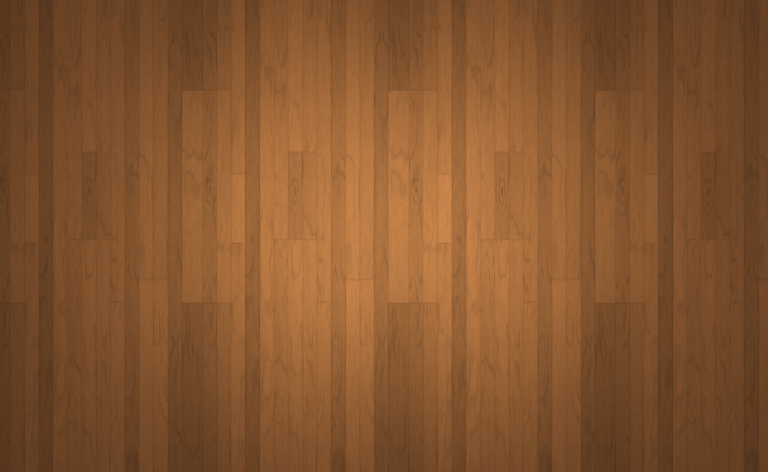
A WebGL 1 fragment shader for this texture:

```glsl
precision highp float;
// Warm wooden planks under a soft central light: a repeating run of narrow
// vertical strips, cut by staggered joints, with contour grain and oval knots.
// Lengths are in canvas heights; x is measured from the canvas centre.
uniform vec2 u_resolution;

const float STRIP_WIDTH = 0.0303;
const float RUN_WIDTH = 0.4375;
const float RUN_START = 0.053;
const float LAST_STRIP = 13.0;
const float SEAM_WIDTH = 0.0008;
const float SEAM_DEPTH = 0.09;
const float JOINT_DEPTH = 0.07;
const float TONE_CONTRAST = 0.78;
const float KNOT_Y = 0.597;
const float KNOT_SQUASH = 0.24;
const float KNOT_DEPTH = 0.11;
const float VEIN_DEPTH = 0.085;
const float STREAK_DEPTH = 0.075;
const vec2 LIGHT_CENTRE = vec2(0.0, 0.52);
const vec2 LIGHT_FALLOFF = vec2(2.75, 4.6);
const float AMBIENT = 0.36;
const float GLOW = 0.395;
const vec3 WOOD = vec3(1.0, 0.625, 0.340);
const vec3 WOOD_LIT = vec3(1.0, 0.660, 0.370);

// One entry per strip; the last two entries are unused.
const mat4 OUTER_TONE = mat4(
  0.86, 0.93, 1.02, 0.86,  1.05, 1.00, 1.06, 1.02,
  1.04, 0.92, 1.06, 1.03,  0.86, 0.82, 1.00, 1.00);
const mat4 MIDDLE_TONE = mat4(
  0.90, 1.01, 1.08, 0.86,  1.05, 1.03, 0.93, 0.97,
  1.02, 0.92, 1.02, 0.99,  0.86, 0.99, 1.00, 1.00);
const mat4 UPPER_JOINT = mat4(
  0.809, 0.809, 0.631, 2.0,  2.0, 2.0, 0.678, 0.678,
  2.0, 2.0, 2.0, 2.0,  2.0, 0.809, 2.0, 2.0);
const mat4 LOWER_JOINT = mat4(
  0.358, 0.358, 0.485, -1.0,  -1.0, 0.492, 0.492, 0.492,
  0.360, -1.0, 0.407, 0.407,  -1.0, 0.358, -1.0, -1.0);

float hash(vec2 p) {
  return fract(sin(dot(p, vec2(127.1, 311.7))) * 43758.5453);
}

float noise(vec2 p) {
  vec2 i = floor(p), f = fract(p);
  f = f * f * (3.0 - 2.0 * f);
  return mix(mix(hash(i), hash(i + vec2(1.0, 0.0)), f.x),
             mix(hash(i + vec2(0.0, 1.0)), hash(i + 1.0), f.x), f.y);
}

// Entry of a strip table, read column by column.
float pick(mat4 table, float strip) {
  float value = 0.0;
  for (int c = 0; c < 4; c++) {
    vec4 id = float(c) * 4.0 + vec4(0.0, 1.0, 2.0, 3.0);
    value += dot(table[c], 1.0 - step(0.5, abs(id - strip)));
  }
  return value;
}

float lineMask(float dist, float px) {
  return 1.0 - smoothstep(0.0, SEAM_WIDTH + px, abs(dist));
}

// Brightness offset from short streaks and thin, broken growth veins.
float grain(vec2 p, float seed) {
  float foldedY = abs(p.y - KNOT_Y);
  vec2 shift = vec2(seed * 17.3, seed * 5.7);
  float field = noise(vec2(p.x * 52.0, foldedY * 8.0) + shift)
              + 0.2 * noise(vec2(p.x * 120.0, foldedY * 30.0) + shift);
  float vein = pow(0.5 + 0.5 * sin(field * 19.0), 6.0);
  float presence = smoothstep(0.3, 0.75, noise(p * vec2(40.0, 11.0) + shift));
  float streak = noise(vec2(p.x * 290.0, p.y * 30.0) + shift) - 0.5;
  float fleck = noise(vec2(p.x * 310.0, p.y * 120.0) + shift) - 0.5;
  float broad = noise(vec2(p.x * 60.0, p.y * 5.0) + shift) - 0.5;
  return STREAK_DEPTH * (0.55 * streak + 0.6 * fleck + 0.6 * broad)
       - VEIN_DEPTH * (vein * presence - 0.1);
}

// Faint nested ovals, broken by noise, around a small dark eye.
float knot(vec2 q) {
  float wobble = 0.005 * (noise(q * vec2(130.0, 40.0) + 31.0) - 0.5);
  float r = length(q * vec2(1.0, KNOT_SQUASH)) + wobble;
  float rings = pow(0.5 + 0.5 * cos(r * 1050.0), 2.0);
  float halo = 1.0 - smoothstep(0.004, 0.022, r);
  float eye = 1.0 - smoothstep(0.001, 0.004, r);
  float broken = 0.5 + 0.5 * noise(q * vec2(150.0, 60.0) + 7.0);
  return KNOT_DEPTH * (halo * rings * broken + 0.5 * eye);
}

void main() {
  float px = 1.0 / u_resolution.y;
  vec2 p = vec2(gl_FragCoord.x - 0.5 * u_resolution.x, gl_FragCoord.y) * px;

  // Strip within the repeating run
  float along = mod(p.x - RUN_START, RUN_WIDTH);
  float strip = min(floor(along / STRIP_WIDTH), LAST_STRIP);
  float left = strip * STRIP_WIDTH;
  float right = strip < LAST_STRIP ? left + STRIP_WIDTH : RUN_WIDTH;

  // Plank piece between the joints
  float upper = pick(UPPER_JOINT, strip);
  float lower = pick(LOWER_JOINT, strip);
  float middle = smoothstep(lower - px, lower + px, p.y)
               * (1.0 - smoothstep(upper - px, upper + px, p.y));
  float tone = mix(pick(OUTER_TONE, strip), pick(MIDDLE_TONE, strip), middle);
  tone = mix(1.0, tone, TONE_CONTRAST);

  // Grain and knots
  tone += grain(vec2(along, p.y), strip + 0.5 * step(0.5, middle));
  float knotted = 1.0 - step(0.5, min(strip, abs(strip - 6.0)));
  tone -= knotted * knot(vec2(along - 0.5 * (left + right), p.y - KNOT_Y));

  // Uneven seams between strips and fine lines at joints
  float seam = lineMask(min(along - left, right - along), px);
  seam *= 0.25 + 0.75 * noise(vec2(floor(along / STRIP_WIDTH + 0.5) * 3.7, p.y * 9.0));
  float joint = max(lineMask(p.y - upper, px), lineMask(p.y - lower, px));
  tone *= 1.0 - max(SEAM_DEPTH * seam, JOINT_DEPTH * joint);

  // Central glow fading to the corners
  vec2 d = p - LIGHT_CENTRE;
  float glow = exp(-dot(d * d, LIGHT_FALLOFF));
  vec3 colour = mix(WOOD, WOOD_LIT, glow) * (AMBIENT + GLOW * glow) * tone;
  gl_FragColor = vec4(clamp(colour, 0.0, 1.0), 1.0);
}
```
